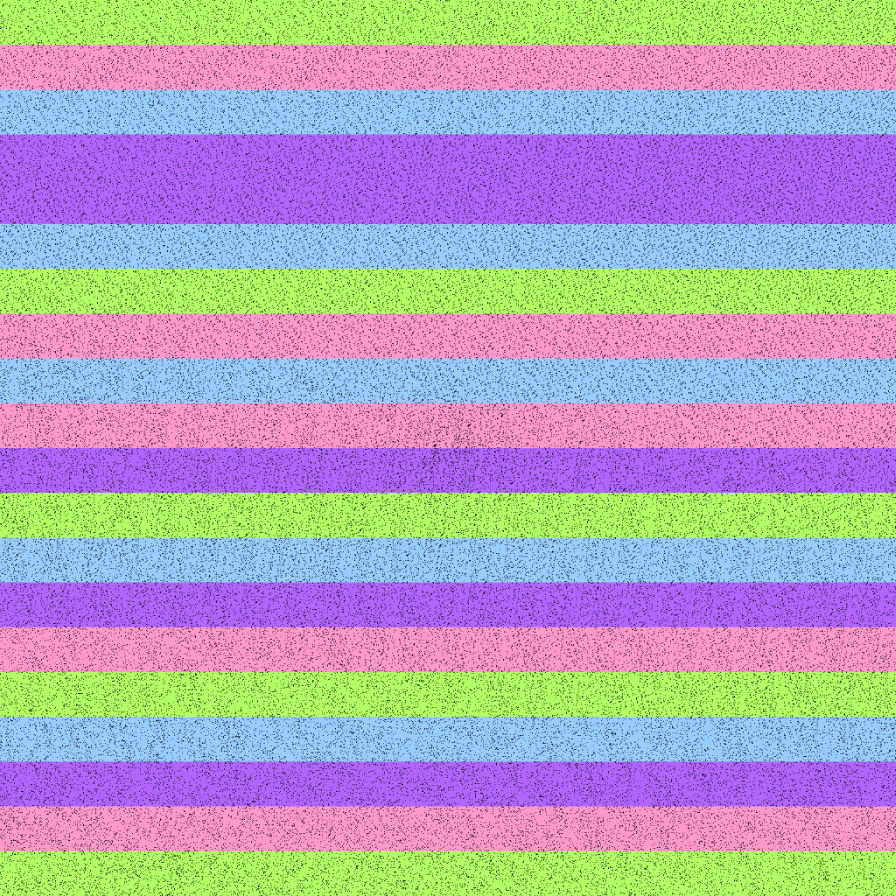
This pattern is drawn by a Shadertoy shader. Its source:

```glsl
// Twenty horizontal stripes in four candy colours, dusted with fine dark grain.

const float STRIPES = 20.0;
const float GRAIN_CELLS = 1024.0;
const int SAMPLES = 4;

const vec3 LIME   = vec3(0.70, 1.00, 0.40);
const vec3 PINK   = vec3(1.00, 0.60, 0.80);
const vec3 SKY    = vec3(0.60, 0.80, 1.00);
const vec3 VIOLET = vec3(0.70, 0.40, 1.00);

// Stripe order from bottom to top: 0 lime, 1 pink, 2 sky, 3 violet
const int ORDER[20] = int[20](0, 1, 3, 2, 0, 1, 3, 2, 0, 3,
                              1, 2, 1, 0, 2, 3, 3, 2, 1, 0);

float hash(vec2 cell, float seed) {
    return fract(sin(dot(cell, vec2(12.989, 78.233)) + seed) * 43758.5);
}

vec3 stripeColor(float row) {
    int id = ORDER[int(clamp(row, 0.0, STRIPES - 1.0))];
    return id == 0 ? LIME : id == 1 ? PINK : id == 2 ? SKY : VIOLET;
}

// Blend the two stripes that meet at the nearest edge
vec3 stripes(float y, float pixel) {
    float row = y * STRIPES;
    float edge = floor(row + 0.5);
    float above = clamp((row - edge) / (pixel * STRIPES) + 0.5, 0.0, 1.0);
    return mix(stripeColor(edge - 1.0), stripeColor(edge), above);
}

// Darkness of one grain cell: mostly clear, now and then a dark speck
float speck(vec2 cell, float density) {
    float present = step(hash(cell, 1.7), density);
    return present * mix(0.45, 0.90, hash(cell, 4.3));
}

// Grain averaged over the area of one pixel, so that it stays smooth at any size
float grain(vec2 uv, float density, vec2 pixel) {
    float sum = 0.0;
    for (int j = 0; j < SAMPLES; j++) {
        for (int i = 0; i < SAMPLES; i++) {
            vec2 offset = (vec2(i, j) + 0.5) / float(SAMPLES) - 0.5;
            sum += speck(floor((uv + offset * pixel) * GRAIN_CELLS), density);
        }
    }
    return sum / float(SAMPLES * SAMPLES);
}

void mainImage(out vec4 fragColor, in vec2 fragCoord) {
    vec2 uv = fragCoord / iResolution.xy;
    vec2 pixel = 1.0 / iResolution.xy;

    // Grain gathers slightly around the middle
    vec2 c = uv - 0.5;
    float density = 0.118 + 0.08 * exp(-dot(c, c) / 0.002);

    vec3 color = stripes(uv.y, pixel.y);
    color *= 1.0 - grain(uv, density, pixel);
    fragColor = vec4(color, 1.0);
}
```
